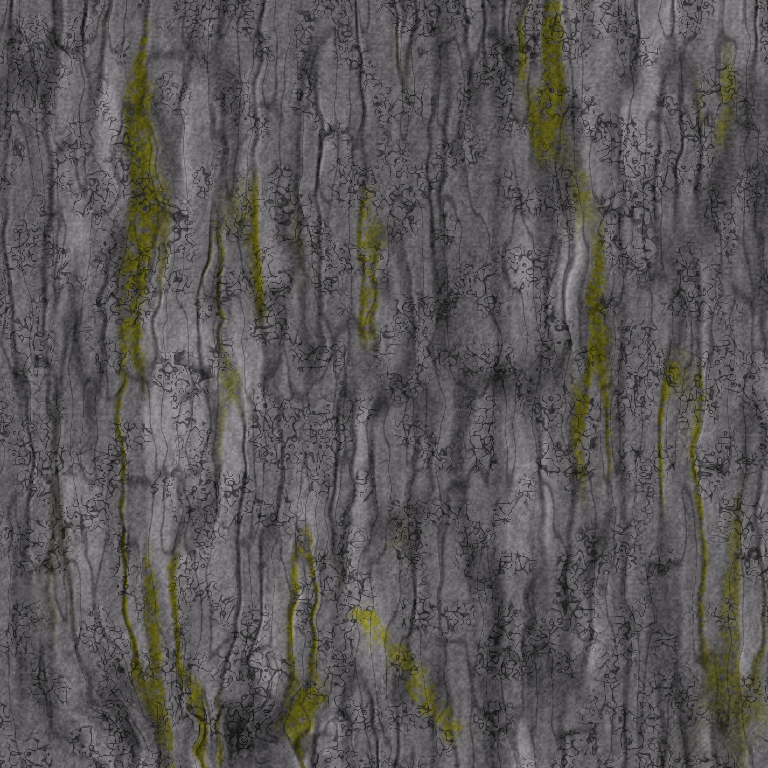
Give the GLSL for this texture, as a WebGL 2 fragment shader.

```glsl
#version 300 es
precision highp float;
// Weathered tree bark: long vertical ridges split by furrows, broken into small
// cracked plates, with moss in the furrows and roots flaring at the lower left.
// A noise height field is lit from the upper left, then tinted by zones.
uniform vec2 u_resolution;
out vec4 fragColor;

float hash(vec2 p) {
  return fract(sin(dot(p, vec2(127.1, 311.7))) * 43758.5453);
}

float noise(vec2 p) {
  vec2 i = floor(p), f = fract(p);
  f = f * f * (3.0 - 2.0 * f);
  return mix(mix(hash(i), hash(i + vec2(1, 0)), f.x),
             mix(hash(i + vec2(0, 1)), hash(i + vec2(1, 1)), f.x), f.y);
}

float fbm(vec2 p) {
  float sum = 0.0, amp = 0.53;
  for (int i = 0; i < 4; i++) {
    sum += amp * noise(p);
    p = p * 2.03 + 17.3;
    amp *= 0.5;
  }
  return sum;
}

// Distance between the two nearest cell centres: zero along plate borders
float plateEdge(vec2 p) {
  vec2 cell = floor(p);
  float near = 9.0, second = 9.0;
  for (int y = -1; y <= 1; y++)
    for (int x = -1; x <= 1; x++) {
      vec2 c = cell + vec2(x, y);
      float d = length(c + vec2(hash(c), hash(c + 41.7)) - p);
      second = min(second, max(near, d));
      near = min(near, d);
    }
  return second - near;
}

float band(float x, float a, float b, float soft) {
  return smoothstep(a - soft, a + soft, x) * (1.0 - smoothstep(b - soft, b + soft, x));
}

// Bends the grain: gentle wander, a fan of roots, and gnarled knots at the base
vec2 bend(vec2 p) {
  float dx = p.x - 0.23;
  float fan = exp(-dx * dx / 0.012) * (1.0 - smoothstep(0.0, 0.24, p.y));
  float gnarl = (1.0 - smoothstep(0.04, 0.16, p.y)) * band(p.x, 0.06, 0.43, 0.04);
  vec2 wander = vec2(fbm(p * vec2(9, 7)), fbm(p * vec2(8, 9) + 31.0)) - 0.5;
  vec2 q = p + wander * vec2(0.035 + 0.13 * gnarl, 0.03 + 0.1 * gnarl);
  q.x += dx * 1.3 * fan + 0.007 * (noise(p * vec2(45, 36)) - 0.5);
  return q;
}

// 0 in the bottom of a furrow, growing towards the ridge crest
float furrow(vec2 q) {
  return abs(2.0 * noise(q * vec2(40, 5.0)) - 1.0);
}

float height(vec2 p) {
  vec2 q = bend(p);
  float ridge = smoothstep(0.0, 0.42, furrow(q));
  float fibre = noise(q * vec2(95, 16) + 7.0);
  return 0.45 * ridge + 0.24 * fibre + 0.31 * fbm(p * vec2(150, 95));
}

void main() {
  vec2 p = gl_FragCoord.xy / u_resolution;
  vec2 q = bend(p);

  // Zones: lively ridged strips on the left and right, flat bark between
  float wobble = p.x + 0.014 * (noise(p * vec2(12, 16)) - 0.5);
  float left = band(wobble, 0.085, 0.5, 0.04) * (1.0 - smoothstep(0.965, 0.98, p.y));
  float right = smoothstep(0.658, 0.675, wobble) * (1.0 - 0.5 * smoothstep(0.85, 1.0, p.x));
  float lively = left + right;

  // Relief and light
  float h = height(p);
  float slope = h - height(p + vec2(-0.0013, 0.0011));
  float tone = 0.365 + 0.25 * (h - 0.6) + 0.5 * slope;

  // Pale weathered streaks along the crests
  float streak = smoothstep(0.48, 0.85, noise(q * vec2(34, 6) + 53.0));
  tone += (0.03 + 0.12 * lively) * streak * (0.5 + 0.8 * (h - 0.4));
  tone += 0.04 * (fbm(p * vec2(7, 5) + 9.0) - 0.5) + 0.012 * (lively - 0.6);

  // Short cracks, deeper where the plates have split
  float edge = plateEdge(q * vec2(62, 44) + 1.6 * vec2(noise(p * 110.0), noise(p * 110.0 + 19.0)));
  float split = smoothstep(0.3, 0.65, noise(p * vec2(38, 30) + 71.0));
  tone *= 1.0 - 0.5 * split * (1.0 - smoothstep(0.02, 0.17, edge));
  float deep = 1.0 - smoothstep(0.0, 0.13, abs(2.0 * noise(q * vec2(66, 9) + 83.0) - 1.0));
  tone *= 1.0 - 0.3 * deep;

  // Dark seam beside the flat strip, and shadows around the root knots
  float seam = (wobble - 0.647) / 0.009;
  tone -= 0.08 * exp(-seam * seam);
  float base = band(p.x, 0.06, 0.44, 0.03) * (1.0 - smoothstep(0.03, 0.13, p.y));
  tone -= 0.1 * base * smoothstep(0.4, 0.7, fbm(q * vec2(16, 14)));

  // Fine grit
  tone += 0.1 * (noise(p * 330.0) - 0.5) + 0.05 * (noise(p * 500.0 + 5.0) - 0.5);
  tone = clamp(tone, 0.09, 0.72);
  vec3 color = tone * vec3(1.0, 0.972, 1.005);

  // Moss strands in the furrows, and a mossy bank sloping down to the right
  float patches = smoothstep(0.5, 0.72, noise(q * vec2(17, 4.5) + 23.0));
  float moss = patches * lively * (1.0 - smoothstep(0.1, 0.38, furrow(q)));
  vec2 along = vec2(0.11, -0.15), from = p - vec2(0.48, 0.2);
  float t = clamp(dot(from, along) / dot(along, along), 0.0, 1.0);
  float bank = length(from - along * t) + 0.035 * (fbm(p * 40.0) - 0.5);
  moss = max(moss, 0.8 * (1.0 - smoothstep(0.004, 0.02, bank)));
  moss *= smoothstep(0.2, 0.6, fbm(p * vec2(150, 110) + 61.0));
  vec3 mossColor = (0.06 + tone) * vec3(0.95, 0.92, 0.2);
  color = mix(color, mossColor, clamp(0.95 * moss, 0.0, 1.0));

  fragColor = vec4(color, 1.0);
}
```
